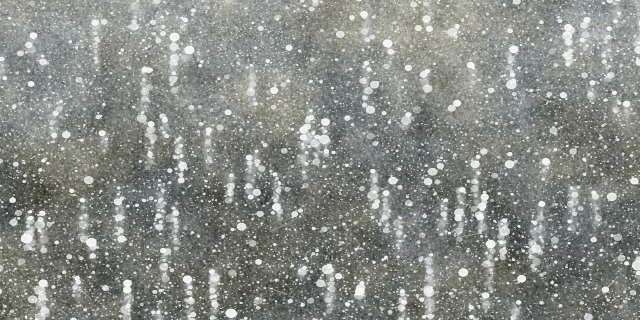
Reproduce this texture procedurally as a Shadertoy shader.

```glsl
#define SLATE vec3(0.348, 0.378, 0.382)
#define OLIVE vec3(0.420, 0.418, 0.370)
#define HAZE vec3(0.75, 0.77, 0.77)
#define BUBBLE vec3(0.965, 0.975, 0.97)
#define TWIG vec3(0.72, 0.68, 0.59)
#define COLUMN_CELL vec2(0.056, 0.22)
#define COLUMN_DENSITY 0.50
#define COLUMN_BUBBLES 13
#define SPECK_CELL 0.019
#define DUST_CELL 0.0115
#define GRAIN 0.18
#define FLATTEN 0.84

vec2 hash2(vec2 p) {
    vec3 q = fract(p.xyx * vec3(0.1031, 0.1030, 0.0973));
    q += dot(q, q.yzx + 33.33);
    return fract((q.xx + q.yz) * q.zy);
}

// Gradient noise, roughly -0.6 to 0.6
float corner(vec2 cell, vec2 offset) {
    return dot(hash2(cell + 71.0) * 2.0 - 1.0, offset);
}

float noise(vec2 p) {
    vec2 i = floor(p), f = fract(p), e = vec2(1, 0);
    vec2 u = f * f * f * (f * (f * 6.0 - 15.0) + 10.0);
    return mix(mix(corner(i, f), corner(i + e, f - e), u.x),
               mix(corner(i + e.yx, f - e.yx), corner(i + 1.0, f - 1.0), u.x), u.y);
}

float fbm(vec2 p) {
    float sum = 0.0, amp = 1.0;
    for (int i = 0; i < 5; i++) {
        sum += amp * noise(p);
        p = mat2(1.6, 1.2, -1.2, 1.6) * p + 9.7;
        amp *= 0.6;
    }
    return sum;
}

// Flattened disc with a slightly denser rim
float bubble(vec2 p, float r, float px) {
    float d = length(p / vec2(1.0, FLATTEN));
    float cover = clamp(0.5 - (d - r) / px, 0.0, 1.0);
    return cover * mix(0.92, 1.0, smoothstep(0.4, 0.9, d / r));
}

// Loose bubbles, one at most in each grid cell
float scatter(vec2 p, float size, vec2 radii, float density, float px) {
    vec2 id = floor(p / size);
    float clear = 1.0;
    for (int j = -1; j <= 1; j++)
    for (int i = -1; i <= 1; i++) {
        vec2 cell = id + vec2(i, j);
        vec2 pick = hash2(cell + size * 900.0);
        if (pick.x > density) continue;
        vec2 centre = (cell + hash2(cell + 31.0)) * size;
        float r = mix(radii.x, radii.y, pick.y * pick.y) * mix(1.1, 0.85, centre.y);
        float alpha = mix(0.4, 1.0, sqrt(hash2(cell + 57.0).x));
        clear *= 1.0 - alpha * bubble(p - centre, r, px);
    }
    return 1.0 - clear;
}

// Upright stacks of bubbles with a milky trail
vec3 addColumns(vec3 col, vec2 p, float px) {
    vec2 id = floor(p / COLUMN_CELL);
    float streaks = 0.75 + 1.3 * noise(p * vec2(85.0, 60.0));
    for (int j = -1; j <= 1; j++)
    for (int i = -1; i <= 1; i++) {
        vec2 cell = id + vec2(i, j);
        vec2 pick = hash2(cell + 17.0), shape = hash2(cell + 43.0);
        float cluster = noise(cell * COLUMN_CELL * 3.0 + 4.0);
        vec2 top = (cell + hash2(cell + 91.0)) * COLUMN_CELL;
        if (pick.x > COLUMN_DENSITY + 1.5 * cluster + 0.1 * top.y) continue;
        float scale = mix(1.15, 0.85, top.y) * mix(0.75, 1.15, pick.y);
        float len = mix(0.04, 0.19, shape.x);
        vec2 q = p - top;
        float trail = exp(-q.x * q.x / 1.9e-4) * smoothstep(0.01, -0.02, q.y)
                    * smoothstep(-len - 0.03, -len * 0.6, q.y);
        col = mix(col, HAZE, clamp(0.75 * trail * streaks, 0.0, 0.8));
        for (int k = COLUMN_BUBBLES - 1; k >= 0; k--) {
            vec2 h = hash2(cell * 13.0 + float(k) * 7.3);
            vec2 g = hash2(cell * 5.0 + float(k) * 3.1);
            float depth = (float(k) + 0.9 * g.y) * mix(0.013, 0.022, shape.y);
            if (depth > len) continue;
            float r = mix(0.005, 0.0165, h.y * sqrt(h.y)) * scale;
            float alpha = k == 0 ? 1.0 : mix(0.25, 1.0, g.x);
            vec2 centre = vec2((h.x - 0.5) * 0.018, -depth);
            col = mix(col, BUBBLE, alpha * bubble(q - centre, r, px));
        }
    }
    return col;
}

// Sparse thin twigs lying nearly level
float twigs(vec2 p, float px) {
    vec2 cell = floor(p / 0.2);
    vec2 h = hash2(cell + 5.0);
    float angle = (h.y - 0.5) * 1.6;
    vec2 q = p - (cell + 0.3 + 0.4 * hash2(cell + 8.0)) * 0.2;
    q = mat2(cos(angle), -sin(angle), sin(angle), cos(angle)) * q;
    q.x -= clamp(q.x, -0.03, 0.03);
    return step(h.x, 0.3) * clamp(0.5 - (length(q) - 0.0015) / px, 0.0, 1.0);
}

void mainImage(out vec4 fragColor, in vec2 fragCoord) {
    vec2 p = fragCoord / iResolution.y;
    float px = 1.0 / iResolution.y;

    // Dark murky bed under the ice, paler with distance
    float tint = smoothstep(-0.5, 0.55, fbm(p * 2.6 + 3.0));
    vec3 col = mix(SLATE, OLIVE, tint);
    col += 0.16 * fbm(p * 3.5 + 20.0) + 0.11 * fbm(p * 14.0);
    col += GRAIN * (0.8 * noise(p * 75.0) + noise(p * 140.0 + 6.0));
    col += 0.20 * smoothstep(0.25, 1.0, p.y);

    // Twigs, stacks and loose bubbles
    col = mix(col, TWIG, 0.8 * twigs(p, px));
    col = addColumns(col, p, px);
    col = mix(col, BUBBLE, scatter(p, 0.062, vec2(0.005, 0.0155), 0.45, px));
    col = mix(col, BUBBLE, scatter(p, 0.031, vec2(0.0025, 0.0065), 0.45, px));

    // Fine specks, thinning out in patches
    float frost = clamp(0.85 + 0.8 * fbm(p * 4.0 + 50.0), 0.4, 1.0);
    col = mix(col, BUBBLE, frost * scatter(p, SPECK_CELL, vec2(0.0016, 0.0043), 0.7, px));
    col = mix(col, BUBBLE, frost * scatter(p, DUST_CELL, vec2(0.0009, 0.0026), 0.55, px));

    fragColor = vec4(clamp(col, 0.0, 1.0), 1.0);
}
```
